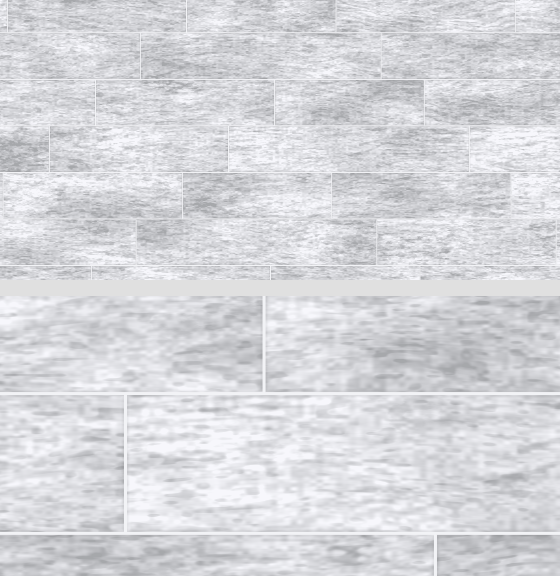
Top: the whole. Bottom: its middle third, enlarged.
Write a Shadertoy shader that draws this texture.

```glsl
// Whitewashed wood-look tiles: six staggered rows of long pale grey planks.
// Each plank seeds its own growth rings, fibres, stains and scuffs from
// stretched value noise; thin light grout with a soft shadow divides them.

// Layout, in canvas heights
const float ROW_HEIGHT   = 0.1662;
const float TOP_CUT      = 0.049;   // part of the top row lost above the edge
const float PLANK_LENGTH = 0.640;   // the plank present in every row
const float FILL_EVEN    = 0.534;   // its neighbour in even rows
const float FILL_ODD     = 0.860;   // its neighbour in odd rows
const float FIRST_START  = 0.026;
const float ROW_SHIFT    = 0.165;   // stagger to the left per row
const float SHIFT_WRAP   = 0.645;
const float SHIFT_LOW    = -0.161;
const float GROUT_HALF   = 0.0018;
const float SHADOW_WIDTH = 0.006;
const float SHADOW       = 0.06;

// Wood
const float RING_SPACING = 0.0155;
const float RING_STRETCH = 0.2;
const float BASE_TONE    = 0.66;
const float STREAKS      = 0.85;
const float STAINS       = 1.35;
const float GRAIN        = 0.5;
const float PORES        = 0.36;
const float SCUFFS       = 0.42;
const float PLANK_VARIETY = 0.2;

const vec3 DARK_WOOD  = vec3(0.70, 0.705, 0.72);
const vec3 LIGHT_WOOD = vec3(0.94, 0.942, 0.96);
const vec3 GROUT      = vec3(0.95, 0.952, 0.965);

const float TAU = 6.28319;

float hash(vec2 p) {
    return fract(sin(dot(p, vec2(127.1, 311.7))) * 43758.5);
}

float noise(vec2 p) {
    vec2 i = floor(p), f = fract(p);
    f = f * f * (3.0 - 2.0 * f);
    return mix(mix(hash(i), hash(i + vec2(1, 0)), f.x),
               mix(hash(i + vec2(0, 1)), hash(i + vec2(1, 1)), f.x), f.y);
}

float fbm(vec2 p) {
    float sum = 0.0, gain = 0.533;
    for (int i = 0; i < 4; i++) {
        sum += gain * noise(p);
        p = p * 2.03 + 17.3;
        gain *= 0.5;
    }
    return sum;
}

// Wood tone at q, measured from the plank centre: 0 is dark, 1 is light
float woodTone(vec2 q, vec2 id, float plankLength) {
    vec2 seed = 60.0 * vec2(hash(id + 3.1), hash(id + 8.7));
    float figure = hash(id + 5.3);

    // Thin dark rings, stretched and warped around an off-centre heart
    vec2 heart = (vec2(hash(id + 1.9), hash(id + 6.4)) - 0.5)
               * vec2(plankLength, 1.2 * ROW_HEIGHT);
    float warp = fbm(q * vec2(4.0, 12.0) + seed) - 0.5;
    float radius = length((q - heart) * vec2(RING_STRETCH, 1.0)) + 0.08 * warp;
    float wave = 0.5 + 0.5 * sin(TAU * radius / RING_SPACING);
    float ringFade = smoothstep(0.2, 0.8, noise(q * vec2(6.0, 15.0) + seed + 9.0));
    float rings = (0.375 - wave * wave) * mix(0.08, 0.36, figure) * ringFade;

    // Fibres, granular wash and short dark pores follow the warp slightly
    vec2 fibre = q + vec2(0.0, 0.03 * warp);
    float streaks = fbm(fibre * vec2(16.0, 100.0) + seed + 21.0) - 0.5;
    float grain = noise(fibre * vec2(130.0, 250.0) + seed) - 0.5;
    float pores = smoothstep(0.58, 0.85, noise(fibre * vec2(50.0, 200.0) + seed + 5.0));

    // Broad stains and patches of broken, scuffed wash
    float stains = fbm(q * vec2(4.0, 10.0) + seed + 33.0) - 0.5;
    float patches = smoothstep(0.42, 0.66, fbm(q * vec2(4.5, 10.0) + seed + 47.0));
    float scuffs = patches * smoothstep(0.45, 0.65, fbm(q * vec2(45.0, 110.0) + seed));

    return BASE_TONE + PLANK_VARIETY * (hash(id + 12.5) - 0.5) + rings
         + STREAKS * streaks + GRAIN * grain - PORES * pores + STAINS * stains
         - SCUFFS * mix(1.0, 0.4, figure) * scuffs;
}

void mainImage(out vec4 fragColor, in vec2 fragCoord) {
    vec2 p = fragCoord / iResolution.y;
    float pixel = 1.0 / iResolution.y;

    // Row, counted from the top
    float depth = 1.0 - p.y + TOP_CUT;
    float row = floor(depth / ROW_HEIGHT);
    float y = depth - row * ROW_HEIGHT;

    // Plank within the row: two lengths alternate
    float start = mod(FIRST_START - ROW_SHIFT * row - SHIFT_LOW, SHIFT_WRAP) + SHIFT_LOW;
    float fill = mix(FILL_EVEN, FILL_ODD, mod(row, 2.0));
    float period = PLANK_LENGTH + fill;
    float pair = floor((p.x - start) / period);
    float x = p.x - start - pair * period;
    float second = step(PLANK_LENGTH, x);
    x -= second * PLANK_LENGTH;
    float plankLength = mix(PLANK_LENGTH, fill, second);

    // Wood
    vec2 id = vec2(row, 2.0 * pair + second);
    vec2 q = vec2(x - 0.5 * plankLength, y - 0.5 * ROW_HEIGHT);
    float tone = clamp(woodTone(q, id, plankLength), -0.2, 1.12);
    vec3 color = mix(DARK_WOOD, LIGHT_WOOD, tone);

    // Shaded plank edge and grout
    float edge = min(min(x, plankLength - x), min(y, ROW_HEIGHT - y));
    color *= 1.0 - SHADOW * (1.0 - smoothstep(GROUT_HALF, SHADOW_WIDTH, edge));
    float grout = 1.0 - smoothstep(GROUT_HALF - 0.5 * pixel, GROUT_HALF + 0.5 * pixel, edge);
    color = mix(color, GROUT, grout);

    fragColor = vec4(color, 1.0);
}
```
